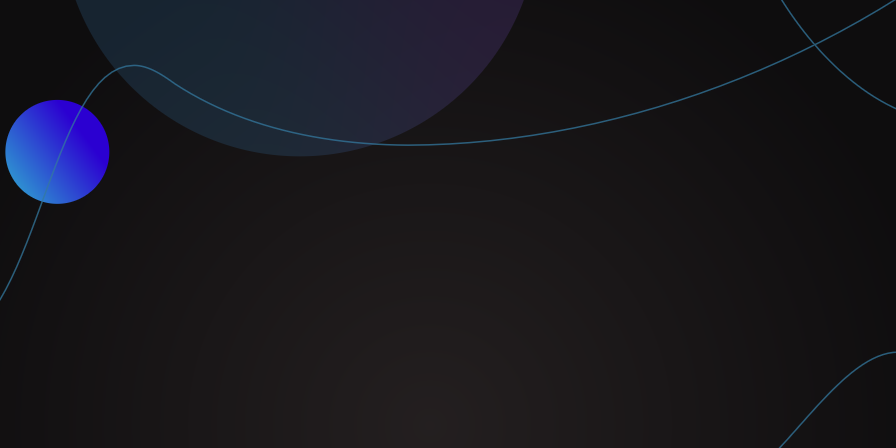
Reproduce this background procedurally as a Shadertoy shader.

```glsl
#define GLOW_CENTER vec2(0.96, 0.05)
#define GLOW_REACH 1.15
#define BIG_DISC vec3(0.669, 1.184, 0.533)
#define BIG_DISC_ALPHA 0.25
#define SMALL_DISC vec3(0.128, 0.661, 0.116)
#define LINE_HALF_WIDTH 0.0017
#define LINE_ALPHA 0.75
#define CURVE_STEPS 24

const vec3 GLOW = vec3(0.140, 0.122, 0.125);
const vec3 NIGHT = vec3(0.055, 0.050, 0.055);
const vec3 TEAL = vec3(0.19, 0.41, 0.59);
const vec3 VIOLET = vec3(0.39, 0.26, 0.63);
const vec3 AZURE = vec3(0.18, 0.56, 0.82);
const vec3 INDIGO = vec3(0.17, 0.00, 0.82);
const vec3 LINE_BLUE = vec3(0.20, 0.47, 0.62);

// Coverage of a shape from its signed distance, one pixel soft
float coverage(float dist) {
    return clamp(0.5 - dist * iResolution.y, 0.0, 1.0);
}

float discDistance(vec2 p, vec3 disc) {
    return length(p - disc.xy) - disc.z;
}

float segmentDistance(vec2 p, vec2 a, vec2 b) {
    vec2 ab = b - a;
    float t = clamp(dot(p - a, ab) / dot(ab, ab), 0.0, 1.0);
    return length(p - a - ab * t);
}

// Distance to a cubic Bezier curve, walked in short segments
float curveDistance(vec2 p, vec2 a, vec2 b, vec2 c, vec2 d) {
    float nearest = 1e3;
    vec2 previous = a;
    for (int i = 1; i <= CURVE_STEPS; i++) {
        float t = float(i) / float(CURVE_STEPS), s = 1.0 - t;
        vec2 point = s * s * s * a + 3.0 * s * t * (s * b + t * c) + t * t * t * d;
        nearest = min(nearest, segmentDistance(p, previous, point));
        previous = point;
    }
    return nearest;
}

float linesDistance(vec2 p) {
    // Long wave: rise, crest, fall, sweep to the right
    vec2 crest = vec2(0.299, 0.854), bend = vec2(0.391, 0.8125), trough = vec2(0.911, 0.676);
    float d = curveDistance(p, vec2(0.0, 0.331), vec2(0.104, 0.505), vec2(0.156, 0.854), crest);
    d = min(d, curveDistance(p, crest, vec2(0.333, 0.854), vec2(0.365, 0.831), bend));
    d = min(d, curveDistance(p, bend, vec2(0.534, 0.719), vec2(0.716, 0.677), trough));
    d = min(d, curveDistance(p, trough, vec2(1.276, 0.677), vec2(1.667, 0.792), vec2(2.005, 1.005)));
    // Corner arcs: upper right, lower right
    d = min(d, curveDistance(p, vec2(1.745, 1.0), vec2(1.797, 0.917), vec2(1.888, 0.805), vec2(2.01, 0.753)));
    return min(d, curveDistance(p, vec2(1.74, 0.0), vec2(1.823, 0.089), vec2(1.914, 0.214), vec2(2.005, 0.214)));
}

void mainImage(out vec4 fragColor, in vec2 fragCoord) {
    vec2 p = fragCoord / iResolution.y;

    // Dark backdrop with a warm glow from below
    vec3 color = mix(GLOW, NIGHT, min(length(p - GLOW_CENTER) / GLOW_REACH, 1.0));

    // Large translucent disc
    float hue = smoothstep(-0.35, 0.40, dot(p - BIG_DISC.xy, vec2(1.0, 0.4)));
    color = mix(color, mix(TEAL, VIOLET, hue), BIG_DISC_ALPHA * coverage(discDistance(p, BIG_DISC)));

    // Small vivid disc
    float shade = dot(p - SMALL_DISC.xy, vec2(0.8, 0.6)) / SMALL_DISC.z;
    vec3 vivid = mix(AZURE, INDIGO, clamp((shade + 1.0) / 1.6, 0.0, 1.0));
    color = mix(color, vivid, coverage(discDistance(p, SMALL_DISC)));

    // Thin lines on top
    color = mix(color, LINE_BLUE, LINE_ALPHA * coverage(linesDistance(p) - LINE_HALF_WIDTH));

    fragColor = vec4(color, 1.0);
}
```
